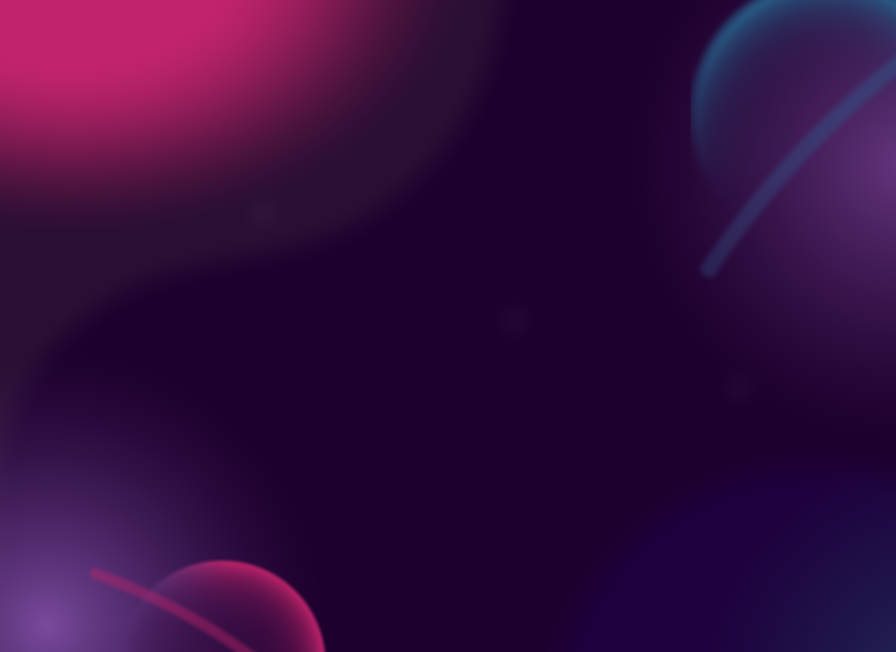
This background is drawn by a Shadertoy shader. Its source:

```glsl
// Dark violet space backdrop: a pink nebula, soft glows and two ringed, rim-lit planets.

// Colours
const vec3 NIGHT      = vec3(0.118, 0.000, 0.180);
const vec3 HAZE       = vec3(0.165, 0.055, 0.200);
const vec3 PINK       = vec3(0.760, 0.140, 0.420);
const vec3 LILAC      = vec3(0.470, 0.290, 0.610);
const vec3 MAUVE      = vec3(0.390, 0.210, 0.490);
const vec3 TEAL       = vec3(0.150, 0.430, 0.580);
const vec3 STEEL      = vec3(0.200, 0.300, 0.500);
const vec3 INDIGO     = vec3(0.115, 0.000, 0.240);
const vec3 DEEP_BLUE  = vec3(0.130, 0.170, 0.350);
const vec3 STAR_LIGHT = vec3(0.022, 0.022, 0.025);

// Layout, in units of the canvas height
const vec3 NEBULA_LOBE  = vec3(0.341, 1.036, 0.439);  // centre, radius
const vec3 NEBULA_BAY   = vec3(0.367, 0.219, 0.367);
const float LOBE_SPLIT  = 0.353;
const vec2 NEBULA_CORE  = vec2(0.108, 1.072);
const vec2 CORE_SIZE    = vec2(0.609, 0.430);
const vec3 LEFT_GLOW    = vec3(0.072, 0.041, 0.430);
const vec3 RIGHT_GLOW   = vec3(1.389, 0.749, 0.430);
const vec3 BLUE_CLOUD   = vec3(1.254, -0.129, 0.435);
const vec3 BLUE_GLOW    = vec3(1.450, -0.070, 0.400);
const vec3 TEAL_PLANET  = vec3(1.272, 0.821, 0.211);
const vec3 PINK_PLANET  = vec3(0.341, -0.018, 0.158);
const float TEAL_CLIP_X = 1.059;
const float PINK_CLIP_Y = 0.143;
const vec3 TEAL_RING    = vec3(2.219, -0.167, 1.360);
const vec2 TEAL_START   = vec2(1.088, 0.588);
const vec3 PINK_RING    = vec3(-0.167, -0.760, 0.934);
const vec2 PINK_START   = vec2(0.147, 0.120);
const vec2 STARS[3] = vec2[3](vec2(0.403, 0.674), vec2(0.789, 0.509), vec2(1.133, 0.405));
const float STAR_RADIUS = 0.038;

float circle(vec2 p, vec3 c) {
    return length(p - c.xy) - c.z;
}

// Radial light, 1 at the centre and 0 at the radius
float glow(vec2 p, vec3 c, float falloff) {
    return pow(max(1.0 - length(p - c.xy) / c.z, 0.0), falloff);
}

// A round lobe that flows into a concave bay on its left
float nebula(vec2 p) {
    vec2 b = p - NEBULA_BAY.xy;
    float bay = NEBULA_BAY.z - length(vec2(b.x, max(b.y, 0.0)));
    float side = smoothstep(-0.06, 0.06, p.x - LOBE_SPLIT);
    return mix(bay, circle(p, NEBULA_LOBE), side);
}

// Light that hugs the inside of a planet edge
float rim(vec2 p, vec3 c, float depth, float blur) {
    float d = circle(p, c);
    float inner = exp(min(d, 0.0) / depth);
    return inner * smoothstep(blur, -blur, d);
}

// Soft arc with a round cap at its start, running clockwise
float ring(vec2 p, vec3 c, vec2 start, float halfWidth) {
    vec2 spoke = start - c.xy;
    vec2 along = vec2(spoke.y, -spoke.x);
    float d = dot(p - start, along) < 0.0 ? length(p - start) : abs(circle(p, c));
    return smoothstep(halfWidth, halfWidth * 0.2, d);
}

void mainImage(out vec4 fragColor, in vec2 fragCoord) {
    vec2 p = fragCoord / iResolution.y;
    float pixel = 1.0 / iResolution.y;
    vec3 col = NIGHT;

    // Nebula: hazy body, then its pink core
    col = mix(col, HAZE, smoothstep(0.022, -0.040, nebula(p)));
    float core = length((p - NEBULA_CORE) / CORE_SIZE);
    col = mix(col, PINK, smoothstep(1.04, 0.37, core));

    // Blue cloud and its brighter corner
    float cloud = smoothstep(0.020, -0.060, circle(p, BLUE_CLOUD));
    col = mix(col, INDIGO, cloud);
    col = mix(col, DEEP_BLUE, cloud * glow(p, BLUE_GLOW, 1.2));

    // Violet glows and faint stars
    col = mix(col, LILAC, glow(p, LEFT_GLOW, 1.5));
    col = mix(col, MAUVE, glow(p, RIGHT_GLOW, 1.4));
    for (int i = 0; i < 3; i++) {
        col += STAR_LIGHT * smoothstep(STAR_RADIUS, 0.0, length(p - STARS[i]));
    }

    // Teal planet, lit from above
    vec2 n = (p - TEAL_PLANET.xy) / TEAL_PLANET.z;
    float lit = smoothstep(-0.75, 0.85, n.y) * smoothstep(1.2, 0.0, n.x - n.y);
    float clip = smoothstep(-pixel, pixel, p.x - TEAL_CLIP_X);
    col = mix(col, TEAL, clip * lit * rim(p, TEAL_PLANET, 0.045, 0.014));
    float ringFade = mix(0.40, 0.60, smoothstep(0.58, 0.90, p.y));
    col = mix(col, STEEL, ringFade * ring(p, TEAL_RING, TEAL_START, 0.021));

    // Pink planet, lit from the upper right over a dark disc
    n = (p - PINK_PLANET.xy) / PINK_PLANET.z;
    clip = smoothstep(pixel, -pixel, p.y - PINK_CLIP_Y);
    float disc = smoothstep(0.004, -0.004, circle(p, PINK_PLANET));
    col = mix(col, NIGHT + vec3(0.06, 0.03, 0.06), 0.45 * clip * disc);
    lit = smoothstep(-0.85, 0.15, n.x);
    vec3 rimColor = mix(LILAC, PINK, lit);
    float rimLight = rim(p, PINK_PLANET, 0.036, 0.005) * mix(0.40, 1.0, lit);
    col = mix(col, rimColor, clip * rimLight);
    col = mix(col, PINK, 0.42 * ring(p, PINK_RING, PINK_START, 0.014));

    fragColor = vec4(col, 1.0);
}
```
